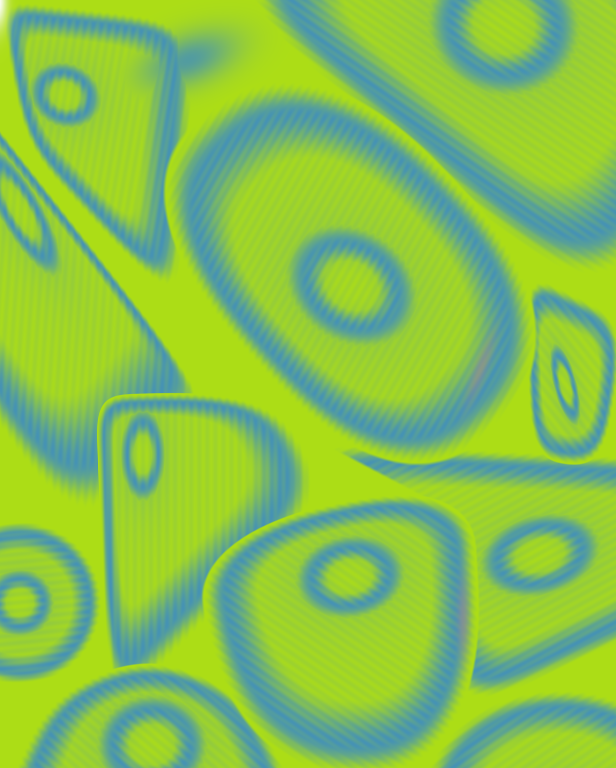
This background is drawn by a Shadertoy shader. Its source:

```glsl
// Lime field of soft, lopsided cells, each with a blue rim, a blue core ring and fine stripes.
// A cell is the rounded gauge of a quad: 0 at its core, 1 on its rim, so that rims widen
// away from the core. Cells are painted in order, each with a clear lime margin.

const vec3 LIME = vec3(0.675, 0.868, 0.085);
const vec3 BLUE = vec3(0.260, 0.565, 0.725);
const vec3 PINK = vec3(0.66, 0.52, 0.56);
const float STRIPE_FREQUENCY = 6.0;

float cross2(vec2 a, vec2 b) { return a.x * b.y - a.y * b.x; }

vec2 rotate(vec2 p, float angle) {
    float c = cos(angle), s = sin(angle);
    return vec2(c * p.x + s * p.y, c * p.y - s * p.x);
}

// Share of the way from core to the line a-b, raised to the rounding power
float edgeTerm(vec2 p, vec2 core, vec2 a, vec2 b, float power) {
    float share = 1.0 - cross2(b - a, p - a) / cross2(b - a, core - a);
    return pow(max(share, 0.0), power);
}

float quadGauge(vec2 p, vec2 core, vec2 a, vec2 b, vec2 c, vec2 d, float power) {
    float sum = edgeTerm(p, core, a, b, power) + edgeTerm(p, core, b, c, power)
              + edgeTerm(p, core, c, d, power) + edgeTerm(p, core, d, a, power);
    return pow(max(sum, 1e-6), 1.0 / power);
}

// Rises from lo to mid, then falls from mid to hi
float band(float x, float lo, float mid, float hi) {
    return smoothstep(lo, mid, x) * (1.0 - smoothstep(mid, hi, x));
}

// Blue amount of a striped cell; ring holds its radii and tilt
float cellTone(vec2 p, vec2 core, float gauge, vec3 ring, float stripeAngle) {
    float stripe = sin(STRIPE_FREQUENCY * rotate(p, stripeAngle).y);
    float radius = length(rotate(p - core, ring.z) / ring.xy);
    float rim = band(gauge + 0.009 * stripe, 0.58, 0.87, 1.02);
    float coreRing = band(radius + 0.025 * stripe, 0.4, 0.97, 1.55);
    float inside = 1.0 - smoothstep(0.88, 1.02, gauge);
    float haze = 0.18 * exp(-1.2 * max(radius - 1.0, 0.0)) * smoothstep(0.2, 1.0, radius);
    float fill = inside * (0.09 + haze + 0.045 * stripe);
    return clamp(max(max(rim, coreRing * inside) * (0.91 + 0.06 * stripe), fill), 0.0, 1.0);
}

// Paints a cell and its margin over the tone so far
void paintCell(inout float tone, vec2 p, vec2 core, vec2 a, vec2 b, vec2 c, vec2 d,
               float power, vec3 ring, float stripeAngle) {
    float gauge = quadGauge(p, core, a, b, c, d, power);
    float cover = 1.0 - smoothstep(1.015, 1.04, gauge);
    tone = mix(tone, cellTone(p, core, gauge, ring, stripeAngle), cover);
}

// Upright box cell, given by its lower left and upper right corners
void paintBoxCell(inout float tone, vec2 p, vec2 core, vec2 lo, vec2 hi,
                  vec3 ring, float stripeAngle) {
    paintCell(tone, p, core, lo, vec2(hi.x, lo.y), hi, vec2(lo.x, hi.y), 2.0, ring, stripeAngle);
}

float glow(vec2 p, vec2 centre, vec2 radii, float tilt) {
    vec2 q = rotate(p - centre, tilt) / radii;
    return exp(-dot(q, q));
}

void mainImage(out vec4 fragColor, in vec2 fragCoord) {
    // Percent of the canvas height
    vec2 p = 100.0 * fragCoord / iResolution.y;
    float tone = 0.0;

    // Right edge cell, trimmed to a wedge at its left end
    paintCell(tone, p, vec2(70.3, 27.7), vec2(40.0, 42.2), vec2(91.0, 39.8),
              vec2(91.0, 21.2), vec2(61.2, 7.8), 7.0, vec3(5.8, 3.8, 0.25), 0.5);
    float aboveWedge = p.y - 41.8 + 0.526 * (p.x - 43.0);
    tone *= max(smoothstep(-0.3, 0.3, aboveWedge), smoothstep(59.0, 60.0, p.x));

    // Upper right, left and small right cells
    paintCell(tone, p, vec2(65.6, 96.7), vec2(28.0, 102.6), vec2(77.5, 59.8),
              vec2(97.0, 87.0), vec2(67.7, 126.0), 4.5, vec3(7.2, 6.6, -0.3), -0.6);
    paintCell(tone, p, vec2(2.6, 72.7), vec2(-5.2, 89.6), vec2(27.0, 48.6),
              vec2(9.8, 29.8), vec2(-7.8, 57.0), 5.0, vec3(7.2, 2.0, -1.05), 1.5);
    paintCell(tone, p, vec2(8.5, 87.6), vec2(0.0, 99.8), vec2(25.5, 97.0),
              vec2(22.8, 60.0), vec2(3.2, 81.1), 5.0, vec3(3.5, 3.0, -0.5), 1.4);
    tone = max(tone, 0.85 * glow(p, vec2(24.5, 92.2), vec2(6.5, 3.2), 0.35));
    paintCell(tone, p, vec2(73.6, 49.9), vec2(68.2, 64.5), vec2(81.5, 58.0),
              vec2(78.5, 39.0), vec2(69.3, 40.6), 3.5, vec3(1.1, 4.0, 0.25), -0.9);

    // Large tilted oval and the cells below it
    paintCell(tone, p, vec2(45.8, 62.8), vec2(40.0, 96.6), vec2(76.7, 56.9),
              vec2(51.7, 33.5), vec2(15.0, 73.1), 2.45, vec3(6.6, 5.3, -0.6), 1.05);
    paintCell(tone, p, vec2(18.6, 40.8), vec2(12.6, 48.3), vec2(33.2, 49.2),
              vec2(44.3, 37.5), vec2(14.1, 6.9), 4.0, vec3(2.1, 4.4, 0.0), 1.57);
    paintBoxCell(tone, p, vec2(2.6, 21.5), vec2(-7.8, 11.1), vec2(13.0, 31.9), vec3(3.2, 3.2, 0.0), 0.1);
    paintCell(tone, p, vec2(19.8, 3.0), vec2(9.0, 13.8), vec2(29.5, 13.8),
              vec2(42.0, -10.0), vec2(-2.5, -10.0), 2.6, vec3(5.2, 4.7, 0.0), -0.7);
    paintCell(tone, p, vec2(45.6, 24.9), vec2(26.0, 30.6), vec2(61.0, 37.8),
              vec2(63.3, 0.0), vec2(29.0, -1.0), 2.35, vec3(5.2, 3.9, 0.15), -0.6);
    paintBoxCell(tone, p, vec2(73.0, -5.0), vec2(55.3, -19.0), vec2(91.0, 9.8), vec3(4.0, 3.0, 0.0), 0.6);

    // Faint pink glints on two rims and a pale corner
    vec3 color = mix(LIME, BLUE, tone);
    float glint = glow(p, vec2(62.6, 52.0), vec2(0.8, 4.5), -0.35)
                + glow(p, vec2(60.3, 19.5), vec2(0.8, 5.0), 0.0);
    color = mix(color, PINK, 0.5 * min(glint, 1.0));
    color = mix(color, vec3(1.0), glow(p, vec2(-0.3, 99.8), vec2(1.2, 3.5), 0.0));
    fragColor = vec4(color, 1.0);
}
```
